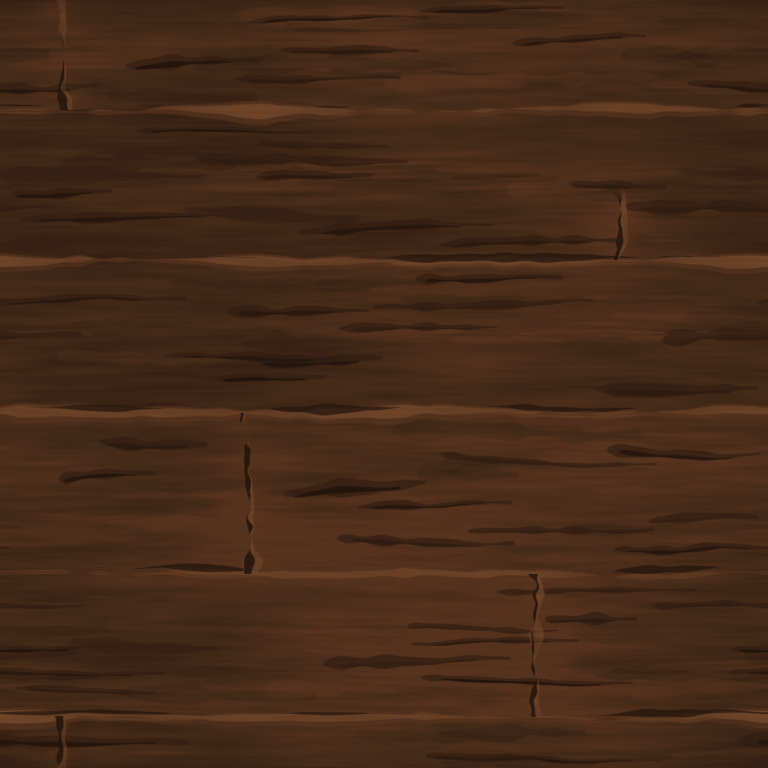
Give the GLSL for this texture, as a three.js fragment shader.

```glsl
// Painted dark wooden planks: five rows with worn edges, butt joints and brushed cracks.
varying vec2 vUv;

const float ROWS = 5.0;
const float FIRST_SEAM = 0.06;
const float SOFT = 0.0012;
const vec3 CRACK = vec3(0.13, 0.075, 0.045);
const vec3 DARK = vec3(0.215, 0.125, 0.075);
const vec3 BASE = vec3(0.26, 0.16, 0.09);
const vec3 LIGHT = vec3(0.335, 0.197, 0.117);
const vec3 WORN = vec3(0.43, 0.27, 0.16);

float hash(vec2 p) {
  return fract(sin(dot(p, vec2(127.1, 311.7))) * 43758.5);
}

// Value noise that wraps after the given number of cells.
float noise(vec2 p, vec2 period) {
  vec2 i = floor(p), f = fract(p);
  f = f * f * (3.0 - 2.0 * f);
  vec2 a = mod(i, period), b = mod(i + 1.0, period);
  return mix(mix(hash(a), hash(vec2(b.x, a.y)), f.x),
             mix(hash(vec2(a.x, b.y)), hash(b), f.x), f.y);
}

float grain(vec2 uv, vec2 cells) {
  return noise(uv * cells, cells);
}

// Noise along one axis, independent for each seed.
float ripple(float x, float cells, float seed) {
  return noise(vec2(x * cells, seed * 2.0), vec2(cells, 397.0));
}

float wrapped(float d) {
  return fract(d + 0.5) - 0.5;
}

float band(float d, float halfWidth) {
  return 1.0 - smoothstep(-SOFT, SOFT, abs(d) - halfWidth);
}

// Bent brush stroke, blunt on the left and thinning to the right.
float stroke(vec2 p, vec2 centre, vec2 halfSize, float bend, float seed) {
  vec2 d = vec2(wrapped(p.x - centre.x), p.y - centre.y);
  float t = d.x / halfSize.x;
  d.y -= bend * (t - 0.6 * t * t) + 0.005 * (ripple(p.x, 16.0, seed) - 0.5);
  float taper = smoothstep(-1.1, -0.8, t) * (1.0 - 0.6 * smoothstep(-0.2, 1.0, t));
  float rough = 0.4 + ripple(p.x, 36.0, seed + 7.0);
  return band(d.y, halfSize.y * taper * rough) * (1.0 - smoothstep(0.95, 1.0, abs(t)));
}

// Joint position across each row; the middle row has none.
float jointX(float row) {
  if (row < 0.5) return 0.695;
  if (row < 1.5) return 0.322;
  if (row < 2.5) return -1.0;
  return row < 3.5 ? 0.805 : 0.08;
}

vec3 wood(float tone) {
  vec3 c = mix(DARK, BASE, clamp(tone / 0.36, 0.0, 1.0));
  return mix(c, LIGHT, clamp((tone - 0.36) / 0.46, 0.0, 1.0));
}

void main() {
  vec2 uv = vUv;
  float y = uv.y - FIRST_SEAM;
  y -= 0.006 * cos(12.56637 * y + 0.52);
  y += 0.007 * (ripple(uv.x, 5.0, mod(floor(y * ROWS + 0.5), ROWS)) - 0.5);
  float g = y * ROWS;
  float row = mod(floor(g), ROWS);
  float v = fract(g);
  vec2 p = vec2(uv.x, v / ROWS);

  // Broad tone and fine brushed grain
  float tone = 0.43 + 0.13 * cos(6.28318 * (uv.x - 0.65));
  tone += 0.12 * cos(1.25664 * (row - 0.4));
  tone += 0.32 * (grain(uv, vec2(4.0, 13.0)) - 0.5);
  tone += 0.32 * (grain(uv, vec2(5.0, 40.0)) - 0.5);
  tone += 0.24 * (grain(uv, vec2(10.0, 95.0)) - 0.5);
  tone += 0.20 * (grain(uv, vec2(14.0, 230.0)) - 0.5);

  // Pale halo around the butt joint
  float jx = jointX(row);
  float hasJoint = step(0.0, jx);
  if (row > 2.5 && row < 3.5) hasJoint *= 1.0 - smoothstep(0.38, 0.52, v);
  float jd = wrapped(uv.x - jx) + 0.012 * (ripple(uv.y, 26.0, row) - 0.5);
  jd += 0.006 * (grain(uv, vec2(90.0, 80.0)) - 0.5);
  tone += hasJoint * 0.36 * exp(-abs(jd) * 13.0) * (0.4 + grain(uv, vec2(30.0, 70.0)));

  // Overlapping tonal strokes
  for (int i = 0; i < 28; i++) {
    vec2 k = vec2(float(i) + 3.0, row * 5.0 + 11.0);
    vec2 c = vec2(hash(k), mix(0.012, 0.188, hash(k + 0.31)));
    vec2 size = vec2(mix(0.05, 0.2, hash(k + 0.57)), mix(0.003, 0.012, hash(k + 0.73)));
    tone += 0.46 * (hash(k + 0.91) - 0.52) * stroke(p, c, size, 0.006 * (hash(k + 0.17) - 0.5), k.x + row);
  }
  vec3 color = wood(tone);

  // Dark gouges with thin black cores
  for (int i = 0; i < 10; i++) {
    vec2 k = vec2(float(i) + 41.0, row * 3.0 + 2.0);
    vec2 c = vec2(hash(k), 0.022 + 0.156 * (float(i) + hash(k + 0.37)) / 10.0);
    vec2 size = vec2(mix(0.06, 0.15, hash(k + 0.59)), mix(0.003, 0.0085, hash(k + 0.77)));
    float bend = 0.008 * (hash(k + 0.13) - 0.5);
    float body = stroke(p, c, size, bend, k.x + row);
    float core = stroke(p, c - vec2(0.01, size.y * 0.4), size * vec2(0.75, 0.4), bend, k.x + row);
    color = mix(color, DARK * 0.9, 0.7 * body);
    color = mix(color, CRACK, core * mix(0.1, 0.95, hash(k + 0.23)));
  }

  // Worn plank edges: broken pale layers with patches of shadow above
  float seam = mod(floor(g + 0.5), ROWS);
  float sd = wrapped(g) / ROWS + 0.004 * (ripple(uv.x, 18.0, seam + 90.0) - 0.5);
  float wear = ripple(uv.x, 6.0, seam + 20.0);
  float chips = ripple(uv.x, 38.0, seam + 30.0);
  float shade = ripple(uv.x, 7.0, seam + 50.0);
  color = mix(color, LIGHT, 0.7 * band(sd + 0.002, 0.014 * wear + 0.005 * chips - 0.002));
  color = mix(color, WORN, (0.35 + 0.6 * wear) * band(sd, 0.0105 * (wear - 0.2) + 0.004 * (chips - 0.4)));
  color = mix(color, WORN, 0.4 * band(sd + 0.004, 0.008 * (shade - 0.45) + 0.003 * (chips - 0.5)));
  color = mix(color, CRACK, 0.7 * band(sd - 0.005, 0.013 * (shade - 0.52) + 0.003 * (chips - 0.4)));

  // Split joint: ragged pale rim, dark crack widening at both ends
  float ends = exp(-v * 5.0) + 0.6 * exp(-(1.0 - v) * 6.0);
  float flake = ripple(uv.y, 70.0, row + 60.0);
  float rim = 0.012 * (ripple(uv.y, 30.0, row + 70.0) - 0.25) + 0.009 * ends * flake;
  float rimPaint = 0.3 + 0.6 * grain(uv, vec2(110.0, 45.0));
  color = mix(color, WORN, hasJoint * rimPaint * band(jd - 0.002, rim));
  float split = 0.006 * ends + 0.007 * (flake - 0.55);
  color = mix(color, CRACK, hasJoint * 0.85 * band(jd + 0.002, split));

  color *= 0.96 + 0.08 * grain(uv, vec2(24.0, 300.0));
  gl_FragColor = vec4(color, 1.0);
}
```
